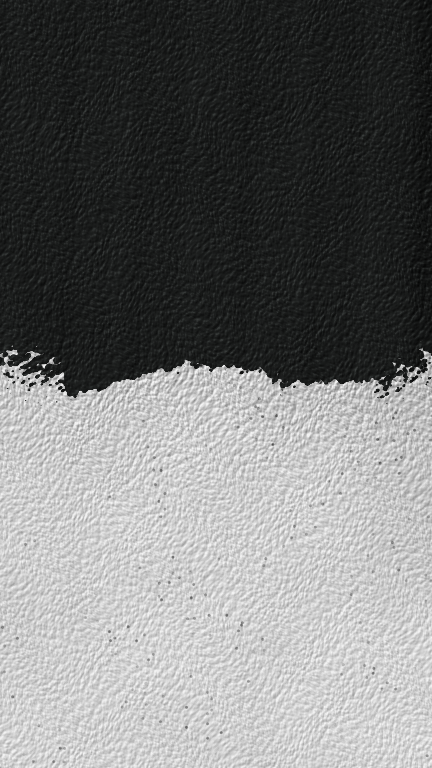
This texture is drawn by a Shadertoy shader. Its source:

```glsl
// Rough plaster wall, the upper half rolled in black paint and the lower half white.
// Cellular noise gives a height field that is embossed by a light from the upper left;
// the same bumps break up the dry-brushed border between the two paints.

vec2 hash2(vec2 cell) {
    vec3 q = fract(vec3(cell.xyx) * vec3(0.1031, 0.1030, 0.0973));
    q += dot(q, q.yzx + 33.33);
    return fract((q.xx + q.yz) * q.zy);
}

// Distance to the nearest scattered point
float cellular(vec2 p) {
    vec2 cell = floor(p), f = fract(p);
    float nearest = 4.0;
    for (int j = -1; j <= 1; j++)
        for (int i = -1; i <= 1; i++) {
            vec2 o = vec2(i, j);
            vec2 r = o + hash2(cell + o) - f;
            nearest = min(nearest, dot(r, r));
        }
    return sqrt(nearest);
}

// Slow cloudy variation, about -1 to 1
float layeredSines(vec2 p) {
    float sum = 0.0, amp = 0.5;
    for (int i = 0; i < 4; i++) {
        sum += amp * sin(p.x + 1.7 * sin(p.y * 0.8)) * cos(p.y + 1.3 * sin(p.x * 0.7));
        p = mat2(1.5, 1.1, -1.1, 1.5) * p + 2.3;
        amp *= 0.6;
    }
    return sum;
}

// Plaster height: lumpy grains, slightly stretched and bent
float plaster(vec2 p) {
    p += 0.004 * vec2(sin(p.y * 61.0 + 3.0 * sin(p.x * 23.0)), sin(p.x * 53.0 + p.y * 31.0));
    float lumps = cellular(mat2(0.94, 0.34, -0.34, 0.94) * p * vec2(150.0, 115.0));
    float grit = cellular(p * vec2(270.0, 230.0) + 17.0);
    return 1.0 - 0.75 * lumps - 0.4 * grit;
}

float ramp(float a, float b, float x) {
    return clamp((x - a) / (b - a), 0.0, 1.0);
}

// Height of the painted border across the wall
float borderHeight(float x) {
    float y = mix(0.549, 0.533, ramp(0.045, 0.065, x));
    y = mix(y, 0.487, ramp(0.138, 0.156, x));
    y = mix(y, 0.529, ramp(0.17, 0.42, x));
    y = mix(y, 0.523, ramp(0.44, 0.60, x));
    y = mix(y, 0.505, ramp(0.60, 0.68, x));
    y = mix(y, 0.515, ramp(0.855, 0.875, x));
    y = mix(y, 0.547, ramp(0.875, 1.0, x));
    return y + 0.0015 * sin(x * 75.0) + 0.001 * sin(x * 173.0 + 1.0);
}

// Depth of the broken, dry-brushed band under the border
float dryDepth(float x) {
    float left = 1.0 - smoothstep(0.135, 0.155, x);
    float right = smoothstep(0.855, 0.88, x);
    float middle = smoothstep(0.36, 0.42, x) * (1.0 - smoothstep(0.64, 0.69, x));
    float smear = exp(-pow((x - 0.645) / 0.035, 2.0));
    return 0.006 + 0.042 * left + 0.036 * right + 0.006 * middle + 0.016 * smear;
}

void mainImage(out vec4 fragColor, in vec2 fragCoord) {
    vec2 p = fragCoord / iResolution.y;
    float x = fragCoord.x / iResolution.x;

    // Embossed relief
    vec2 toLight = 0.0013 * vec2(-0.6, 0.8);
    float relief = plaster(p - toLight) - plaster(p + toLight);
    float cloud = layeredSines(p * 14.0);

    // Paint coverage, caught by grains and diagonal brush streaks
    float depth = dryDepth(x);
    float above = p.y - borderHeight(x);
    vec2 along = mat2(0.85, -0.53, 0.53, 0.85) * p;
    float streak = 1.0 - cellular(along * vec2(50.0, 125.0) + 5.0);
    float grain = 1.0 - cellular(p * vec2(135.0, 150.0) + 9.0);
    float catchPaint = 0.5 * streak + 0.5 * grain - 0.57;
    float black = smoothstep(-0.12, 0.12, above / depth + 0.45 + 2.3 * catchPaint);

    // White paint: darker and coarser close to the border
    float nearBorder = exp(-max(0.0, -above) * 9.0);
    float white = 0.815 - 0.055 * nearBorder + 0.025 * cloud;
    white += relief * (0.29 + 0.22 * nearBorder);
    white -= 0.05 * smoothstep(0.75, 1.0, x) * smoothstep(0.15, 0.4, p.y);

    // Sparse pits in the white plaster
    float pit = 1.0 - smoothstep(0.05, 0.13, cellular(p * 48.0));
    white -= 0.3 * pit * smoothstep(0.0, 0.5, layeredSines(p * 23.0 + 4.0));

    // Black paint: faint vertical roller bands and glinting grains
    float bands = sin(p.x * 95.0 + sin(p.y * 5.0)) * sin(p.x * 41.0 + 1.0);
    float dark = 0.105 + 0.007 * bands + 0.008 * cloud;
    dark += 0.11 * relief + 0.16 * max(relief - 0.15, 0.0);
    dark -= 0.025 * smoothstep(0.9, 1.0, x);

    vec3 whiteTint = vec3(clamp(white, 0.08, 0.95));
    vec3 blackTint = max(dark, 0.025) * vec3(0.97, 1.03, 1.01);
    fragColor = vec4(mix(whiteTint, blackTint, black), 1.0);
}
```
